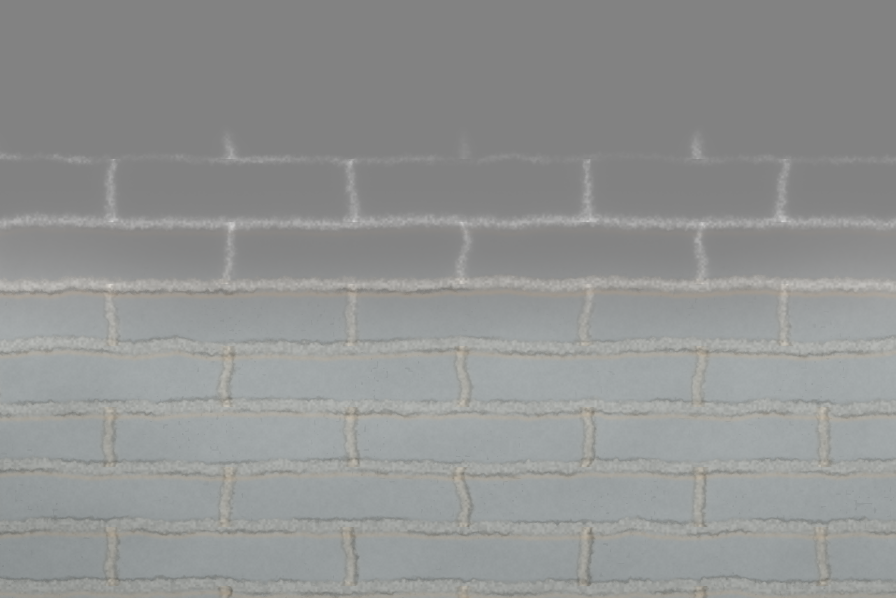
Write a Shadertoy shader that draws this texture.

```glsl
float hash(vec2 p) {
    p = fract(p * vec2(0.1031, 0.1137));
    p += dot(p, p.yx + 33.3);
    return fract((p.x + p.y) * p.x * 7.3);
}

float noise(vec2 p) {
    vec2 i = floor(p), f = fract(p);
    f *= f * (3.0 - 2.0 * f);
    return mix(mix(hash(i), hash(i + vec2(1, 0)), f.x),
               mix(hash(i + vec2(0, 1)), hash(i + 1.0), f.x), f.y);
}

float fbm(vec2 p) {
    float sum = 0.0, amp = 0.5;
    for (int i = 0; i < 4; i++) {
        sum += amp * noise(p);
        p = p * 2.07 + 17.3;
        amp *= 0.5;
    }
    return sum / 0.9375;
}

float line(float d, float width) {
    return exp(-d * d / (width * width));
}

void mainImage(out vec4 fragColor, in vec2 fragCoord) {
    // Ten units tall, y pointing down
    vec2 p = vec2(fragCoord.x, iResolution.y - fragCoord.y) / iResolution.y * 10.0;
    float bow = 0.07 * sin(3.1416 * clamp((p.y - 2.66) / 7.14, 0.0, 1.0));
    float course = (p.y - 2.66 - bow) / 1.02;
    float bed = round(course);
    float row = floor(course);
    float odd = mod(row, 2.0);

    // Clear wall below, fading into flat grey haze above
    float side = smoothstep(0.5, 1.0, abs(p.x / 7.5 - 1.0));
    float clear = smoothstep(3.8, 6.3, p.y + 0.55 * side) * smoothstep(3.5, 3.9, p.y);
    float detail = smoothstep(3.9, 6.2, p.y);
    float visible = smoothstep(2.4, 2.65, p.y);
    float grain = fbm(p * 13.0 + 40.0);
    float crumb = noise(p * 24.0 + 9.0);

    // Brick faces
    float tone = 0.51 + 0.142 * clear;
    tone -= 0.045 * smoothstep(6.4, 10.0, p.y);
    tone -= 0.035 * detail * smoothstep(5.0, 0.0, p.x) * smoothstep(5.0, 8.0, p.y);
    tone += 0.035 * (fbm(p * vec2(0.8, 1.6)) - 0.5) * clear;
    tone += 0.025 * (grain - 0.5) * clear;
    vec3 col = vec3(tone) + vec3(-0.018, 0.003, 0.006) * detail;
    float pit = smoothstep(0.83, 0.95, noise(p * 19.0)) * smoothstep(0.4, 0.7, fbm(p * 1.3 + 5.0));
    col -= 0.035 * pit * detail;

    // Horizontal mortar beds
    float dy = (course - bed) * 1.02;
    dy += 0.16 * (fbm(vec2(p.x * 1.4, bed * 9.7 + 3.0)) - 0.5);
    float rough = dy + 0.09 * (grain - 0.5);
    float patches = smoothstep(0.3, 0.65, fbm(vec2(p.x * 1.7, bed * 7.0 + 20.0)));
    float present = step(-0.5, bed);
    float faint = bed < 0.5 ? (0.25 + 0.6 * patches) * mix(1.0, 0.6, smoothstep(5.5, 7.0, p.x)) : 1.0;
    float haze = (1.0 - detail) * present * faint;
    col += haze * 0.095 * line(rough, bed < 0.5 ? 0.055 : 0.085) * (0.5 + crumb);
    if (bed > 0.5) {
        col += haze * 0.035 * exp(-abs(dy) * 6.0);
        float low = smoothstep(3.5, 4.6, p.y);
        float band = smoothstep(0.15, 0.08, abs(rough)) * low;
        col += band * (0.012 + 0.07 * (crumb - 0.5) * detail);
        col -= 0.095 * line(rough + 0.11, 0.03) * detail * (0.3 + 0.7 * patches);
        col -= 0.11 * line(rough - 0.10, 0.032) * low * (1.0 - 0.75 * patches);
        col += vec3(0.045, 0.012, -0.022) * line(dy - 0.16, 0.045) * low;
        col += vec3(0.018, 0.006, -0.008) * band;
    }

    // Staggered upright joints
    float start = mix(1.90, 3.80, odd);
    float index = round((p.x - start) / 3.96);
    float center = start + index * 3.96;
    if (index > 2.5 && (row == 0.0 || row == 2.0)) center -= 0.66;
    float dx = p.x - center;
    dx += 0.22 * (fbm(vec2(p.y * 2.0, index * 8.0 + row * 5.0 + 60.0)) - 0.5);
    float roughX = dx + 0.09 * (grain - 0.5);
    float down = fract(course);
    float shown = row < -0.5 ? smoothstep(0.4, 0.95, down) * step(-1.5, row) : 1.0;
    if (row < -0.5 && index == 1.0) shown *= 0.35;
    float pale = line(roughX, mix(0.05, 0.10, down));
    float upper = shown * (1.0 - detail);
    col += upper * (0.085 * pale * (0.5 + crumb) + 0.025 * exp(-abs(dx) * 8.0));
    float slot = smoothstep(0.15, 0.08, abs(roughX)) * detail;
    col += slot * (0.01 + 0.06 * (crumb - 0.5));
    float shade = 0.45 + 0.55 * hash(vec2(index + 3.0, row + 11.0));
    col -= 0.12 * shade * line(roughX - 0.06, 0.04) * smoothstep(4.0, 6.2, p.y);
    col -= 0.05 * line(roughX + 0.11, 0.03) * detail;
    col += vec3(0.035, 0.012, -0.015) * line(dx + 0.02, 0.11) * detail;

    // Fine film grain
    col += 0.012 * (noise(p * 34.0) - 0.5) * mix(0.15, 1.0, detail) * visible;
    fragColor = vec4(clamp(col, 0.0, 1.0), 1.0);
}
```
